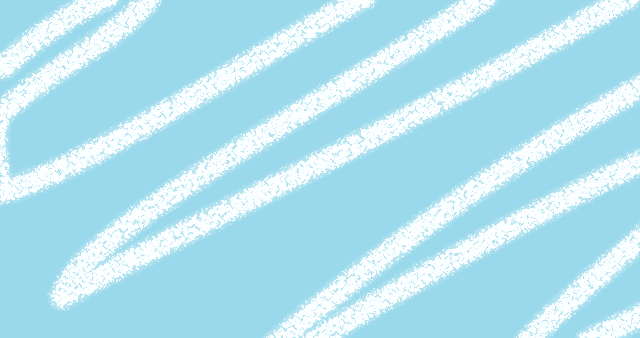
Write a Shadertoy shader that draws this background.

```glsl
#define SKY vec3(0.60, 0.85, 0.92)
#define CHALK vec3(0.99, 1.0, 1.0)
#define HALF_WIDTH 4.0
#define SEGMENTS 14
#define GRAIN_SCALE 0.85
#define DENSITY 0.73
#define EDGE_WEAR 0.44
#define HAZE 0.28

vec2 hash2(vec2 cell) {
    vec3 q = fract(cell.xyx * vec3(0.1031, 0.1030, 0.0973));
    q += dot(q, q.yzx + 33.33);
    return fract((q.xx + q.yz) * q.zy);
}

// Distance to the nearest scattered point
float cellular(vec2 p) {
    vec2 cell = floor(p), f = p - cell;
    float nearest = 4.0;
    for (int y = -1; y <= 1; y++)
        for (int x = -1; x <= 1; x++) {
            vec2 o = vec2(x, y);
            vec2 r = o + hash2(cell + o + 50.0) - f;
            nearest = min(nearest, dot(r, r));
        }
    return sqrt(nearest);
}

float segmentDistance(vec2 p, vec2 a, vec2 b) {
    vec2 ab = b - a;
    return length(p - a - ab * clamp(dot(p - a, ab) / dot(ab, ab), 0.0, 1.0));
}

// Distance to a cubic curve, walked in short segments
float curve(vec2 p, vec2 a, vec2 b, vec2 c, vec2 d) {
    float dist = 1e3;
    vec2 last = a;
    for (int i = 1; i <= SEGMENTS; i++) {
        float t = float(i) / float(SEGMENTS), s = 1.0 - t;
        vec2 next = s*s*s*a + 3.0*s*s*t*b + 3.0*s*t*t*c + t*t*t*d;
        dist = min(dist, segmentDistance(p, last, next));
        last = next;
    }
    return dist;
}

// The zigzag scribble, in hundredths of the canvas height
float scribble(vec2 p) {
    // Upper left loop and its long return
    float d = curve(p, vec2(1.3, 80.3), vec2(9.4, 88.1), vec2(22.2, 97.0), vec2(32.0, 101.0));
    d = min(d, curve(p, vec2(44.9, 102.0), vec2(39.5, 90.6), vec2(4.9, 74.1), vec2(-0.5, 64.9)));
    d = min(d, curve(p, vec2(-0.5, 64.9), vec2(-2.0, 59.3), vec2(-1.5, 50.6), vec2(0.5, 43.2)));
    d = min(d, curve(p, vec2(0.5, 43.2), vec2(22.2, 48.6), vec2(64.2, 76.5), vec2(107.9, 101.0)));
    // Central hairpin
    d = min(d, curve(p, vec2(143.7, 101.0), vec2(98.8, 70.4), vec2(23.5, 32.0), vec2(18.3, 12.1)));
    d = min(d, curve(p, vec2(18.3, 12.1), vec2(56.8, 33.3), vec2(138.3, 72.3), vec2(187.6, 102.0)));
    // Lower right hairpins
    d = min(d, curve(p, vec2(192.6, 76.0), vec2(153.1, 53.6), vec2(121.0, 32.1), vec2(81.5, -1.7)));
    d = min(d, curve(p, vec2(91.8, -1.7), vec2(123.5, 18.5), vec2(160.5, 38.3), vec2(192.6, 53.6)));
    d = min(d, curve(p, vec2(192.6, 32.0), vec2(181.5, 22.2), vec2(164.2, 8.1), vec2(155.6, -1.7)));
    return min(d, segmentDistance(p, vec2(174.0, -1.0), vec2(193.0, 8.3)));
}

void mainImage(out vec4 fragColor, in vec2 fragCoord) {
    vec2 p = 100.0 * fragCoord / iResolution.y;

    // Bent cells at two sizes make ragged grain
    vec2 bent = p + 0.35 * sin(p.yx * 2.3 + 1.7 * sin(p * 0.9));
    float grain = 0.6 * cellular(bent * GRAIN_SCALE)
                + 0.4 * cellular(bent * GRAIN_SCALE * 2.1 + 17.0);

    // Chalk thins out towards the stroke edge
    float across = scribble(p) / HALF_WIDTH;
    float density = DENSITY - EDGE_WEAR * smoothstep(0.45, 1.1, across);
    float body = smoothstep(0.0, 0.24, density - grain);
    body *= 1.0 - smoothstep(0.95, 1.2, across);

    // Soft dust beneath the grain
    float dust = HAZE * (1.0 - smoothstep(0.75, 1.2, across + 0.3 * (grain - 0.45)));

    fragColor = vec4(mix(SKY, CHALK, max(body, dust)), 1.0);
}
```
